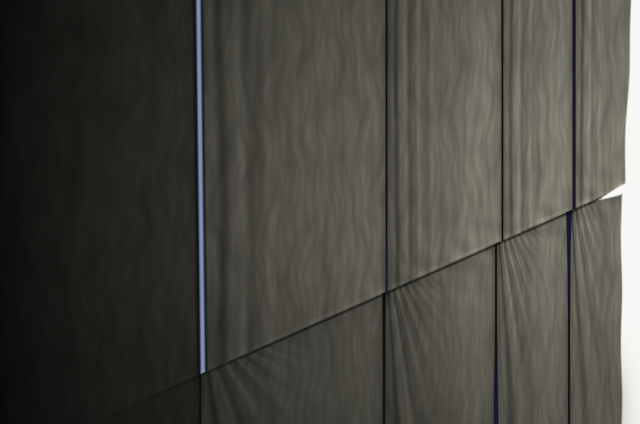
This texture is drawn by a WebGL 2 fragment shader. Its source:

```glsl
#version 300 es
precision highp float;
// Dim wall of creased, overlapping paper sheets receding toward a bright opening.

#define SEAM_START vec2(0.3125, 0.117)
#define SEAM_SLOPE 0.667
#define WRINKLE_DEPTH 0.30
#define FOLD_DEPTH 0.20
#define PAPER_TINT vec3(1.0, 0.98, 0.88)
#define NAVY vec3(0.07, 0.08, 0.20)
#define PALE_BLUE vec3(0.50, 0.55, 0.69)
#define OPENING vec3(0.97, 0.97, 0.96)

uniform vec2 u_resolution;
out vec4 fragColor;

// Per-sheet layout, ordered left to right
const float UPPER_X[5] = float[5](0.0, 0.309, 0.604, 0.785, 0.897);
const float LOWER_X[5] = float[5](0.0, 0.313, 0.600, 0.775, 0.889);
const float SHADE_LEFT[5] = float[5](0.045, 0.22, 0.29, 0.40, 0.43);
const float SHADE_RIGHT[5] = float[5](0.175, 0.38, 0.48, 0.51, 0.49);
const float FOLD_PERIOD[5] = float[5](0.09, 0.049, 0.023, 0.020, 0.018);
const float FOLD_REACH[5] = float[5](0.05, 0.10, 0.06, 0.045, 0.035);

vec2 hash2(vec2 p) {
  vec2 h = vec2(dot(p, vec2(127.1, 311.7)), dot(p, vec2(269.5, 183.3)));
  return fract(sin(h) * 43758.5);
}

// Distance to the nearest scattered cell point
float cellular(vec2 p) {
  vec2 cell = floor(p), local = fract(p);
  float nearest = 2.0;
  for (int j = -1; j <= 1; j++)
    for (int i = -1; i <= 1; i++) {
      vec2 o = vec2(i, j);
      vec2 d = o + hash2(cell + o) - local;
      nearest = min(nearest, dot(d, d));
    }
  return sqrt(nearest);
}

// Long vertical wrinkles, packed tighter as the wall recedes
float wrinkles(vec2 p) {
  float u = 35.0 * p.x + 45.0 * p.x * p.x;
  u += 0.4 * sin(p.y * 17.0 + u * 0.31) + 0.2 * sin(p.y * 39.0 - u * 0.7);
  float broad = cellular(vec2(u, p.y * 8.0));
  float fine = cellular(vec2(u * 1.9 + 7.0, p.y * 15.0));
  return 0.65 * (0.46 - broad) + 0.35 * (0.46 - fine);
}

float seamX(int i, float y, bool lower) {
  if (lower) return LOWER_X[i];
  return UPPER_X[i] + (i == 1 ? 0.008 * (1.0 - y) : 0.0);
}

// Soft coverage of a line with the given half width
float line(float d, float halfWidth, float soft) {
  return 1.0 - smoothstep(halfWidth - soft, halfWidth + soft, abs(d));
}

void main() {
  vec2 p = gl_FragCoord.xy / u_resolution;
  float soft = max(0.0012, 0.8 / u_resolution.x);
  float rise = p.y - SEAM_START.y - SEAM_SLOPE * (p.x - SEAM_START.x);
  bool lower = rise < 0.0;
  float depth = abs(rise);

  // Find the sheet under this point
  int sheet = 0;
  for (int i = 1; i < 5; i++)
    if (p.x > seamX(i, p.y, lower)) sheet = i;
  float left = seamX(sheet, p.y, lower);
  float right = sheet < 4 ? seamX(min(sheet + 1, 4), p.y, lower) : 0.98;
  float across = clamp((p.x - left) / (right - left), 0.0, 1.0);
  float shade = mix(SHADE_LEFT[sheet], SHADE_RIGHT[sheet], pow(across, 0.75));
  shade *= mix(0.78, 1.0, smoothstep(0.0, 0.45, p.y));
  shade *= 1.0 - 0.12 * smoothstep(0.65, 1.0, p.y);
  if (lower) shade *= 0.93;

  // Hanging folds beside each sheet edge, fanning from the lower corners
  float d = p.x - left;
  float fan = lower ? d * 0.32 / (0.12 + depth) : d;
  float phase = 6.2832 * fan / FOLD_PERIOD[sheet] + 0.35 * sin(p.y * 7.0 + float(sheet));
  float fold = -cos(phase - 4.5) + 0.35 * sin(phase * 2.3 + 1.0);
  float reach = exp(-pow(d / FOLD_REACH[sheet], 2.0));
  if (sheet > 0) shade *= 1.0 + FOLD_DEPTH * fold * reach;
  shade *= 1.0 + 0.035 * sin(p.x * 74.0 + sin(p.y * 5.0)) * sin(p.x * 31.0 + 1.0);

  // Crumpling along the cross seam
  float crumple = sin(p.x * 150.0 + rise * 90.0) * sin(p.x * 47.0 - rise * 30.0);
  shade *= 1.0 + 0.13 * crumple * exp(-depth * 22.0) * smoothstep(0.5, 0.65, p.x);
  shade *= 1.0 + WRINKLE_DEPTH * wrinkles(p);
  vec3 color = shade * PAPER_TINT;

  // Dark vertical gaps with cold light behind some of them
  for (int i = 1; i < 5; i++) {
    float gap = p.x - seamX(i, p.y, lower);
    float width = 0.0014;
    float blue = 0.0;
    if (lower) {
      if (i == 2) width += 0.0012 * exp(-depth * 6.0);
      if (i == 3) { width += 0.0022 * smoothstep(0.25, 0.0, p.y); blue = smoothstep(0.2, 0.05, p.y); }
      if (i == 4) { width += 0.003 * exp(-depth * 9.0); blue = exp(-depth * 4.0); }
    } else {
      if (i == 2) blue = smoothstep(0.5, 0.33, p.y);
      if (i == 4) { width = 0.0024; blue = 0.6; }
    }
    color *= 1.0 - 0.35 * exp(-abs(gap) * 160.0);
    color = mix(color, mix(vec3(0.04), NAVY, blue), 0.9 * line(gap, width, soft));
    if (i == 1 && !lower) {
      color = mix(color, vec3(0.06, 0.06, 0.08), 0.85 * line(gap, 0.008, 0.003));
      color = mix(color, PALE_BLUE, line(gap - 0.001, 0.0035, 0.0025));
    }
  }

  // Lip and shadow of the cross seam, faint on the nearest sheet
  float seamFade = smoothstep(0.12, 0.5, p.x);
  color *= 1.0 + 0.10 * seamFade * line(rise - 0.007, 0.004, 0.004);
  color *= 1.0 - 0.5 * seamFade * line(rise + 0.003, 0.003, 0.003);
  if (lower) color *= 1.0 - 0.15 * seamFade * exp(-depth * 35.0);

  // Bright opening past the right edge and through the seam's end
  float edge = lower ? 0.971 : 0.976 + 0.010 * smoothstep(0.56, 1.0, p.y);
  edge += 0.001 * sin(p.y * 25.0);
  float outside = smoothstep(edge - 1.5 * soft, edge + 1.5 * soft, p.x);
  float wedge = 0.011 * smoothstep(0.925, 0.975, p.x);
  float slit = line(rise + 0.004, wedge, 0.003) * smoothstep(0.925, 0.945, p.x);
  vec3 light = OPENING * (1.0 - 0.18 * smoothstep(0.25, 0.0, p.y) * exp(-max(p.x - edge, 0.0) * 70.0));
  color = mix(color, light, max(outside, slit));
  fragColor = vec4(color, 1.0);
}
```
